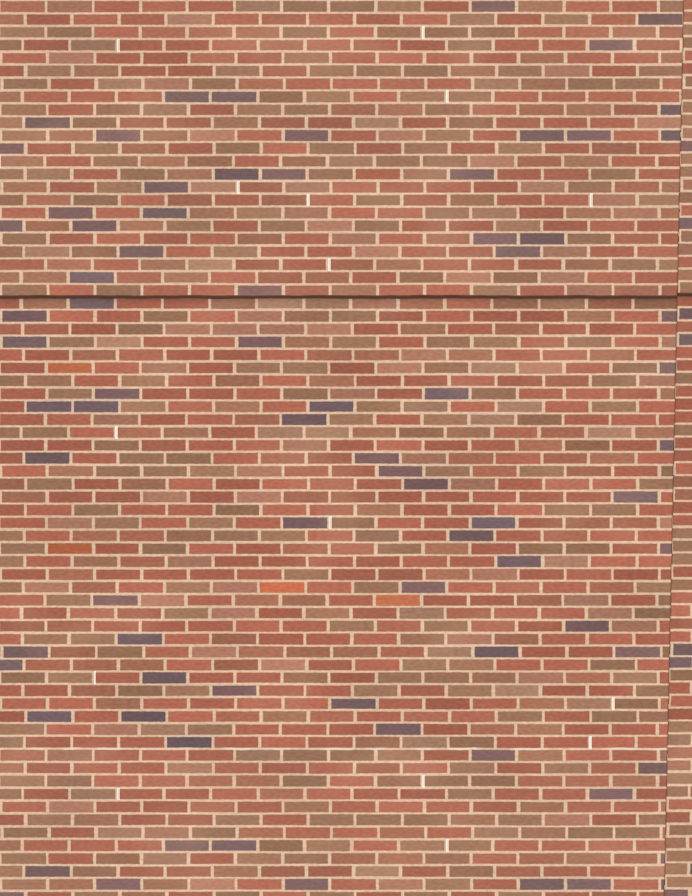
Give the GLSL for this texture, as a Shadertoy shader.

```glsl
// Weathered brick wall in running bond: about 14.7 bricks across, 69.4 courses down.
// Each brick is a box distance field tinted by a hash of its column and course;
// gradient noise adds grain and stains, and three panel seams break up the wall.

const vec2 REPEATS = vec2(14.7, 69.4);
const float PANEL_COURSES = 58.0;   // courses before the panel repeats
const float LEDGE_COURSE = 23.0;    // course below the dark ledge

const vec3 RED    = vec3(0.68, 0.405, 0.325);
const vec3 BROWN  = vec3(0.615, 0.455, 0.355);
const vec3 PALE   = vec3(0.70, 0.53, 0.44);
const vec3 SLATE  = vec3(0.45, 0.37, 0.385);
const vec3 ORANGE = vec3(0.77, 0.42, 0.28);
const vec3 MORTAR = vec3(0.90, 0.77, 0.65);
const vec3 CHALK  = vec3(0.96, 0.92, 0.86);
const vec3 SHADOW = vec3(0.28, 0.17, 0.14);

float hash(vec2 p) {
    vec3 q = fract(p.xyx * vec3(0.1031, 0.1030, 0.0973));
    q += dot(q, q.yzx + 33.33);
    return fract((q.x + q.y) * q.z);
}

vec2 gradientAt(vec2 corner) {
    float angle = 6.2832 * hash(corner + 71.0);
    return vec2(cos(angle), sin(angle));
}

// Gradient noise, roughly -0.7 to 0.7
float noise(vec2 p) {
    vec2 i = floor(p), f = fract(p);
    vec2 u = f * f * f * (f * (f * 6.0 - 15.0) + 10.0);
    vec2 e = vec2(0.0, 1.0);
    float near = mix(dot(gradientAt(i), f),
                     dot(gradientAt(i + e.yx), f - e.yx), u.x);
    float far  = mix(dot(gradientAt(i + e.xy), f - e.xy),
                     dot(gradientAt(i + e.yy), f - e.yy), u.x);
    return mix(near, far, u.y);
}

float boxDistance(vec2 p, vec2 halfSize, float radius) {
    vec2 d = abs(p) - halfSize + radius;
    return length(max(d, 0.0)) + min(max(d.x, d.y), 0.0) - radius;
}

float band(float lineDistance, float halfWidth, float soft) {
    return 1.0 - smoothstep(halfWidth - soft, halfWidth + soft, abs(lineDistance));
}

// Fired clay colour of one brick
vec3 brickColour(vec2 id) {
    float kind = hash(id + 13.0);
    float tone = hash(id + 47.0);
    vec3 c = mix(RED, BROWN, smoothstep(0.4, 0.9, hash(id + 5.0)));
    c = mix(c, PALE, 0.6 * step(0.91, tone));
    float warmZone = step(28.0, id.y) * step(id.y, 50.0);
    c = mix(c, ORANGE, 0.75 * warmZone * step(0.96, kind));
    c = mix(c, SLATE, (0.75 + 0.25 * tone) * step(kind, 0.065));
    return c * (0.93 + 0.14 * hash(id + 91.0));
}

void mainImage(out vec4 fragColor, in vec2 fragCoord) {
    // Canvas height is one unit, with y running down
    vec2 p = vec2(fragCoord.x, iResolution.y - fragCoord.y) / iResolution.y;
    float width = iResolution.x / iResolution.y;
    float soft = 0.7 / iResolution.y + 0.0003;
    vec2 cell = vec2(width, 1.0) / REPEATS;

    // The panel starts again past a slightly slanted seam on the right
    float seamX = width * mix(0.988, 0.960, p.y) + 0.001 * noise(vec2(p.y * 70.0, 3.0));
    float seamDistance = p.x - seamX;
    vec2 q = seamDistance > 0.0 ? vec2(seamDistance, p.y + 0.2 * cell.y) : p;

    // Running bond with slightly uneven courses
    q.y += 0.0006 * noise(q * vec2(9.0, 40.0));
    float course = floor(q.y / cell.y);
    float panelCourse = mod(course, PANEL_COURSES);
    float shift = 0.5 * mod(course, 2.0) + 0.10 * (hash(vec2(panelCourse, 7.0)) - 0.5);
    float along = q.x / cell.x - shift;
    vec2 id = vec2(floor(along), panelCourse);
    vec2 local = (vec2(fract(along), fract(q.y / cell.y)) - 0.5) * cell;

    // Brick face inside joints of varied width
    vec2 wear = 0.75 + 0.5 * vec2(hash(id + 23.0), hash(id + 29.0));
    vec2 joint = cell * vec2(0.070, 0.185) * wear;
    float edge = boxDistance(local, 0.5 * (cell - joint), 0.0008);
    edge += 0.0004 * noise(q * 260.0);
    float face = 1.0 - smoothstep(-soft, soft, edge);

    // Clay and mortar with grain, stains and a paler upper part
    float grain = noise(q * vec2(170.0, 330.0));
    float stain = noise(q * vec2(7.0, 11.0)) + 0.5 * noise(q * vec2(22.0, 30.0));
    float upper = 1.0 - step(LEDGE_COURSE, panelCourse);
    vec3 clay = brickColour(id) * (1.0 + 0.09 * grain + 0.07 * stain);
    clay = mix(clay, PALE, 0.12 * upper + 0.30 * smoothstep(0.15, 0.6, stain));
    vec3 mortar = MORTAR * (0.98 + 0.08 * grain + 0.06 * stain);
    float chalky = step(0.985, hash(id + 61.0)) * step(local.x, -0.44 * cell.x);
    mortar = mix(mortar, CHALK, chalky);
    vec3 colour = mix(mortar, clay, face * (1.0 - 0.7 * chalky));

    // Dark ledge with a soft shadow beneath it
    float ledge = q.y - LEDGE_COURSE * cell.y - 0.0008 * noise(vec2(q.x * 35.0, 9.0));
    float ledgeShade = smoothstep(-0.001, 0.0, ledge) * exp(-max(ledge, 0.0) / 0.004);
    colour *= 1.0 - 0.3 * ledgeShade;
    colour = mix(colour, SHADOW, 0.85 * band(ledge, 0.0019, soft));

    // Ragged pale line where the panel repeats, and the upright seam
    float repeatLine = q.y - PANEL_COURSES * cell.y - 0.0015 * noise(vec2(q.x * 50.0, 2.0));
    float broken = smoothstep(-0.2, 0.2, noise(vec2(q.x * 28.0, 5.0)));
    colour = mix(colour, CHALK, 0.6 * broken * band(repeatLine, 0.0012, soft));
    colour = mix(colour, SHADOW, 0.35 * band(seamDistance, 0.0009, soft));

    fragColor = vec4(clamp(colour, 0.0, 1.0), 1.0);
}
```
